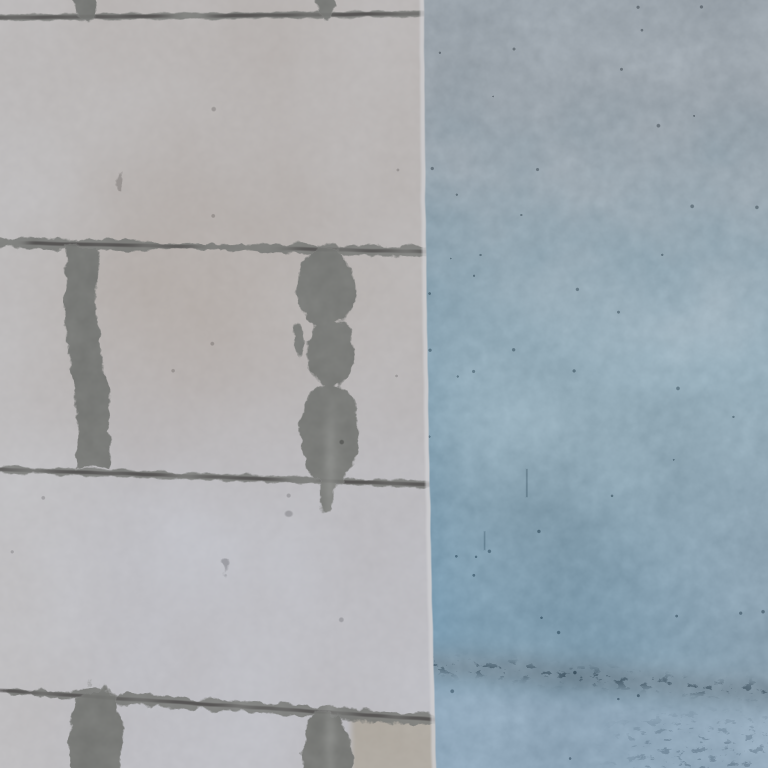
Reproduce this texture procedurally as a three.js fragment shader.

```glsl
// A pale block wall with grey mortar joints, ending in front of blue-grey concrete.
// Joints are sloped bands and mortar patches are ellipses, with edges frayed by
// gradient noise; the concrete is a set of soft gradients with stains and pits.
varying vec2 vUv;

vec2 hash2(vec2 p) {
  vec3 q = fract(vec3(p.xyx) * vec3(0.1031, 0.103, 0.0973));
  q += dot(q, q.yzx + 33.33);
  return fract((q.xx + q.yz) * q.zy);
}

float gradDot(vec2 cell, vec2 corner, vec2 f) {
  return dot(hash2(cell + corner) * 2.0 - 1.0, f - corner);
}

float noise(vec2 p) {
  vec2 i = floor(p), f = fract(p);
  vec2 u = f * f * f * (f * (f * 6.0 - 15.0) + 10.0);
  return mix(mix(gradDot(i, vec2(0, 0), f), gradDot(i, vec2(1, 0), f), u.x),
             mix(gradDot(i, vec2(0, 1), f), gradDot(i, vec2(1, 1), f), u.x), u.y);
}

float fbm(vec2 p) {
  float sum = 0.0, amp = 1.0;
  for (int i = 0; i < 4; i++) {
    sum += amp * noise(p);
    p = mat2(1.6, 1.2, -1.2, 1.6) * p + 7.3;
    amp *= 0.5;
  }
  return sum;
}

float fill(float d) { return 1.0 - smoothstep(-0.0015, 0.0015, d); }

float ellipse(vec2 p, vec2 c, vec2 r) {
  return (length((p - c) / r) - 1.0) * min(r.x, r.y);
}

float box(vec2 p, vec2 c, vec2 r) {
  vec2 q = abs(p - c) - r;
  return max(q.x, q.y);
}

// Scattered round pits, one possible per grid cell.
float pits(vec2 p, float count, float chance) {
  vec2 cell = floor(p * count), h = hash2(cell + 19.0);
  float r = mix(0.06, 0.13, h.y);
  float d = length(fract(p * count) - 0.2 - 0.6 * h);
  return (1.0 - smoothstep(r * 0.4, r, d)) * step(hash2(cell + 71.0).x, chance);
}

vec3 concrete(vec2 p) {
  float cloud = fbm(p * vec2(6.0, 8.0)), grain = fbm(p * 55.0);
  vec3 col = mix(vec3(0.53, 0.64, 0.71), vec3(0.59, 0.68, 0.73), smoothstep(0.15, 0.48, p.y));
  col = mix(col, vec3(0.61, 0.645, 0.675), smoothstep(0.5, 0.92, p.y + 0.12 * cloud));
  col = mix(col, vec3(0.56, 0.62, 0.67), 0.5 * smoothstep(0.75, 1.05, p.x) * smoothstep(0.55, 0.2, p.y));
  // Damp stains and the shade beside the wall
  col -= 0.07 * exp(-dot((p - vec2(0.74, 0.31)) * vec2(9, 14), (p - vec2(0.74, 0.31)) * vec2(9, 14)));
  col -= vec3(0.07, 0.05, 0.035) * exp(-18.0 * (p.x - 0.56)) * smoothstep(0.9, 0.3, p.y);
  // Rough horizontal seam, paler below
  float h = p.y - (0.135 - 0.085 * (p.x - 0.57)) - 0.006 * noise(p * 18.0);
  col = mix(col, vec3(0.59, 0.67, 0.74), 0.7 * smoothstep(0.0, -0.05, h));
  col = mix(col, vec3(0.46, 0.53, 0.58), 0.75 * exp(-h * h * 1800.0));
  float rough = smoothstep(0.12, 0.38, fbm(p * vec2(65, 110)));
  float zone = exp(-h * h * 9000.0) + 0.7 * smoothstep(0.09, 0.03, p.y) * smoothstep(0.76, 0.88, p.x);
  col -= 0.16 * rough * zone;
  col += 0.06 * cloud + 0.035 * grain;
  col -= 0.2 * pits(p, 38.0, 0.07);
  // Fine vertical scratches
  col -= 0.17 * fill(box(p, vec2(0.686, 0.371), vec2(0.0008, 0.018)));
  col -= 0.13 * fill(box(p, vec2(0.631, 0.296), vec2(0.0008, 0.012)));
  return col;
}

// x: mortar cover, y: dark slit, for a joint sloping from its height at the left.
vec2 joint(vec2 p, float left, float slope, float width, float fray) {
  float d = abs(p.y - left - slope * p.x + 0.0012 * noise(p * 30.0));
  float slit = fill(d - 0.0022) * smoothstep(-0.3, 0.3, noise(vec2(p.x * 14.0, left * 90.0)) + 0.1);
  return vec2(fill(d - width - fray), slit);
}

vec3 wall(vec2 p, float edge) {
  float cloud = fbm(p * 5.0), ragged = 0.008 * fbm(p * 45.0);
  vec3 col = mix(vec3(0.745, 0.745, 0.765), vec3(0.725, 0.71, 0.705), smoothstep(0.25, 0.65, p.y));
  col = mix(col, vec3(0.755, 0.75, 0.755), 0.7 * smoothstep(0.2, 0.0, p.x));
  col = mix(col, vec3(0.69, 0.67, 0.64), smoothstep(0.45, 0.465, p.x) * smoothstep(0.072, 0.062, p.y));
  col += 0.03 * vec3(0.8, 1.0, 1.2) * cloud + 0.012 * fbm(p * 70.0);
  col -= vec3(0.02, 0.03, 0.04) * exp(-40.0 * dot(p - vec2(0.25, 0.58), p - vec2(0.25, 0.58)));

  // Upright mortar: left strip, right chain of blobs with a drip, stubs at both ends
  float bend = 0.103 + 0.07 * (0.68 - p.y) + 0.004 * sin(p.y * 30.0);
  float d = box(p, vec2(bend, 0.535), vec2(0.021, 0.145));
  d = min(d, ellipse(p, vec2(0.424, 0.625), vec2(0.038, 0.052)));
  d = min(d, ellipse(p, vec2(0.43, 0.54), vec2(0.03, 0.048)));
  d = min(d, ellipse(p, vec2(0.429, 0.436), vec2(0.038, 0.067)));
  d = min(d, ellipse(p, vec2(0.426, 0.365), vec2(0.009, 0.033)));
  d = min(d, ellipse(p, vec2(0.389, 0.56), vec2(0.006, 0.018)));
  d = min(d, ellipse(p, vec2(0.125, 0.035), vec2(0.035, 0.075)));
  d = min(d, ellipse(p, vec2(0.426, 0.015), vec2(0.032, 0.06)));
  d = min(d, ellipse(p, vec2(0.11, 1.0), vec2(0.014, 0.029)));
  d = min(d, ellipse(p, vec2(0.421, 1.0), vec2(0.012, 0.025)));
  float mortar = fill(d + ragged);

  // Bed joints
  vec2 j = joint(p, 0.977, 0.009, 0.004, ragged * 0.4);
  j = max(j, joint(p, 0.684, -0.021, 0.0025 + 0.004 * smoothstep(0.07, 0.1, abs(p.x - 0.27)), ragged));
  j = max(j, joint(p, 0.389, -0.036, 0.0045, ragged * 0.6));
  j = max(j, joint(p, 0.101, -0.067, 0.003 + 0.004 * smoothstep(0.05, 0.12, p.x), ragged));
  vec3 grey = vec3(0.48, 0.485, 0.475) + 0.035 * cloud + 0.03 * fbm(p * 40.0);
  grey += 0.055 * exp(-pow((p.x - 0.43) * 130.0, 2.0)) * smoothstep(0.5, 0.4, p.y);
  col = mix(col, grey, max(mortar, j.x * 0.9));
  col = mix(col, vec3(0.29, 0.28, 0.28), j.y * 0.75 * (1.0 - 0.8 * mortar));

  // Small chips and the bright worn corner
  col -= 0.12 * fill(box(p, vec2(0.156, 0.763), vec2(0.003, 0.013)) + ragged);
  col -= 0.14 * fill(ellipse(p, vec2(0.294, 0.26), vec2(0.004, 0.011)) + ragged);
  col -= 0.13 * fill(ellipse(p, vec2(0.376, 0.331), vec2(0.005, 0.004)));
  col -= 0.12 * pits(p, 30.0, 0.025);
  return mix(col, vec3(0.81, 0.81, 0.82), 0.75 * smoothstep(0.008, 0.003, edge - p.x));
}

void main() {
  vec2 p = vUv;
  float edge = 0.568 - 0.027 * p.y + 0.011 * p.y * p.y + 0.0015 * noise(vec2(p.y * 25.0, 3.0));
  vec3 col = mix(concrete(p), wall(p, edge), fill(p.x - edge));
  gl_FragColor = vec4(clamp(col, 0.0, 1.0), 1.0);
}
```
